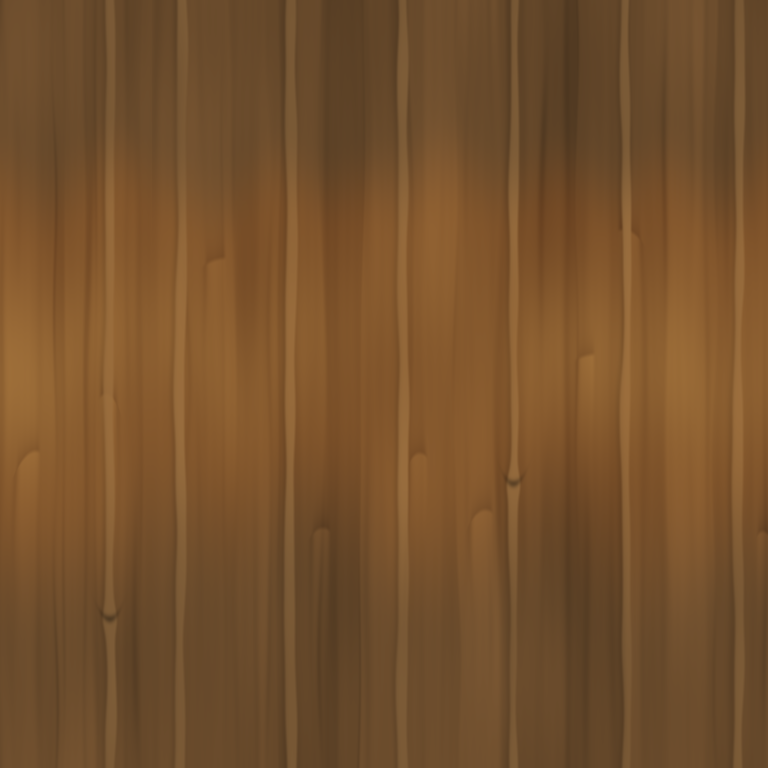
This texture is drawn by a three.js fragment shader. Its source:

```glsl
#define PLANKS 7
#define STUBS 9
#define SOFTNESS 0.0032
#define TONE_CONTRAST 0.26
#define CREASE_DEPTH 0.11
#define COOL_WOOD vec3(0.405, 0.287, 0.167)
#define WARM_WOOD vec3(0.487, 0.316, 0.160)
#define GLOW_WOOD vec3(0.560, 0.383, 0.195)
#define SEAM_DIM vec3(0.495, 0.365, 0.220)
#define SEAM_LIT vec3(0.620, 0.440, 0.245)
#define SHADE_TINT vec3(0.85, 1.05, 1.15)

varying vec2 vUv;

float hash(vec2 p) {
  vec3 q = fract(vec3(p.xyx) * 0.1031);
  q += dot(q, q.yzx + 33.33);
  return fract((q.x + q.y) * q.z);
}

float cornerSlope(vec2 cell, vec2 offset) {
  float angle = 6.2832 * hash(cell + 17.0);
  return dot(vec2(cos(angle), sin(angle)), offset);
}

float gradientNoise(vec2 p) {
  vec2 i = floor(p), f = fract(p), e = vec2(1.0, 0.0);
  vec2 u = f * f * f * (f * (f * 6.0 - 15.0) + 10.0);
  return mix(mix(cornerSlope(i, f), cornerSlope(i + e.xy, f - e.xy), u.x),
             mix(cornerSlope(i + e.yx, f - e.yx), cornerSlope(i + 1.0, f - 1.0), u.x), u.y);
}

float bell(float d, float width) {
  return exp(-d * d / (width * width));
}

float stripTone(float id, float y, float seed) {
  return 0.5 * (hash(vec2(id, seed)) - 0.5) + 0.5 * gradientNoise(vec2(id * 7.37 + seed, y * 2.5));
}

// Upright strips with wandering edges: x is the tone, y the dark crease
vec2 strips(vec2 p, float count, float seed) {
  float x = p.x * count;
  float id = floor(x + 0.5);
  float wander = 0.25 * gradientNoise(vec2(id * 3.71 + seed, p.y * 3.0));
  float d = x - id - 0.6 * (hash(vec2(id, seed + 5.0)) - 0.5) - wander;
  float w = count * SOFTNESS * mix(0.6, 1.8, hash(vec2(id, seed + 9.0)));
  float tone = mix(stripTone(id - 1.0, p.y, seed), stripTone(id, p.y, seed), smoothstep(-w, w, d));
  float strength = smoothstep(-0.1, 0.4, gradientNoise(vec2(id * 5.3 + seed, p.y * 2.2)));
  return vec2(tone, bell(d, w) * strength);
}

// Short strips ending in a slanted or rounded top, with shade above
float stubs(vec2 p) {
  float tone = 0.0;
  for (int i = 0; i < STUBS; i++) {
    float k = float(i);
    vec2 key = vec2(k, 41.0);
    vec2 q = p - vec2((k + hash(key)) / float(STUBS), mix(0.22, 0.75, hash(key + 3.0)));
    q.x += 0.008 * gradientNoise(vec2(k * 4.3, p.y * 6.0));
    float w = mix(0.009, 0.016, hash(key + 7.0));
    float slant = 1.4 * (hash(key + 11.0) - 0.4);
    float top = q.y - slant * q.x + 0.9 * hash(key + 13.0) * q.x * q.x / w;
    float inside = 1.0 - smoothstep(w - SOFTNESS, w + SOFTNESS, abs(q.x));
    float above = smoothstep(-0.004, 0.004, top);
    float fade = exp(min(top, 0.0) / 0.09);
    tone += 0.09 * inside * (1.0 - above) * fade;
    tone -= 0.13 * inside * above * exp(-max(top, 0.0) / 0.018);
    tone -= 0.10 * bell(q.x + w * sign(slant), 0.004) * (1.0 - above) * fade;
  }
  return tone;
}

// Pale seams: x is coverage, y the side shadow and the dark nodes
vec2 seams(vec2 p) {
  vec2 result = vec2(0.0);
  for (int i = 0; i < PLANKS; i++) {
    float k = float(i);
    vec2 key = vec2(k, 71.0);
    float center = (k + 0.61 + 0.39 * exp(-3.0 * k) + 0.02 * k) / float(PLANKS);
    float d = p.x - center - 0.006 * gradientNoise(vec2(k * 6.7, p.y * 5.0));
    float node = p.y - mix(0.15, 0.8, hash(key));
    float knotty = step(0.6, hash(key + 2.0));
    float w = mix(0.0045, 0.0068, hash(key + 4.0));
    w += 0.0035 * gradientNoise(vec2(k * 9.1, p.y * 9.0)) + 0.003 * knotty * bell(node, 0.018);
    float cover = 1.0 - smoothstep(w - 0.002, w + 0.0025, abs(d));
    cover *= 0.82 + 0.45 * gradientNoise(vec2(k * 2.3 + 8.0, p.y * 4.0));
    float arc = bell(node - 60.0 * d * d, 0.005) * bell(d, 0.011);
    result.x = max(result.x, cover);
    result.y += 0.55 * bell(d + w + 0.002, 0.004) + 2.6 * knotty * arc;
  }
  return result;
}

void main() {
  vec2 p = vUv;

  // Warm band across the middle, uneven from strip to strip
  float y = p.y + 0.09 * gradientNoise(p * vec2(9.0, 1.5));
  float heat = smoothstep(0.18, 0.43, y) * (1.0 - smoothstep(0.69, 0.84, y));
  float glow = bell(y - 0.53, 0.13) * (0.62 + 0.8 * gradientNoise(p * vec2(7.0, 3.0) + 4.0));
  vec3 color = mix(COOL_WOOD, WARM_WOOD, heat);
  color = mix(color, GLOW_WOOD, clamp(glow, 0.0, 1.0));

  // Broad and narrow strips, blotches and fine fibres
  vec2 broad = strips(p, 17.0, 2.0);
  vec2 narrow = strips(p, 38.0, 23.0);
  float tone = TONE_CONTRAST * (broad.x + 0.6 * narrow.x);
  tone -= CREASE_DEPTH * (broad.y + 0.7 * narrow.y);
  tone += 0.09 * gradientNoise(p * vec2(6.0, 4.0) + 9.0);
  tone += 0.025 * gradientNoise(p * vec2(130.0, 5.0));
  tone += stubs(p) - 0.05 * smoothstep(0.75, 1.0, p.y);
  color *= 1.0 + tone * mix(vec3(1.0), SHADE_TINT, heat);

  // Seams laid over the wood
  vec2 seam = seams(p);
  vec3 seamColor = mix(SEAM_DIM, SEAM_LIT, clamp(0.75 * heat + 0.3 * glow, 0.0, 1.0));
  color = mix(color, seamColor, clamp(seam.x, 0.0, 1.0));
  color *= 1.0 - 0.14 * min(seam.y, 3.0);

  gl_FragColor = vec4(color, 1.0);
}
```
